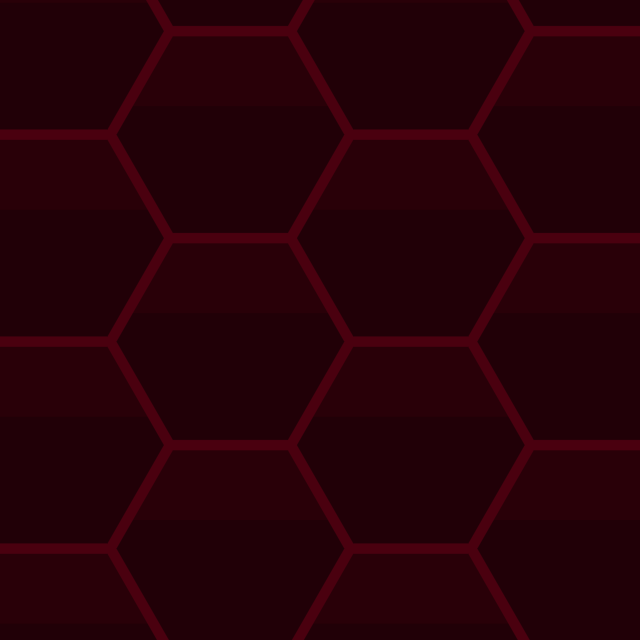
This pattern is drawn by a Shadertoy shader. Its source:

```glsl
const vec2 PITCH = vec2(0.2819, 0.3234);  // column spacing, row spacing

// Offset from the centre of the nearest cell in a staggered hexagonal grid
vec2 hexLocal(vec2 p) {
    vec2 period = vec2(2.0, 1.0) * PITCH;
    vec2 even = mod(p + 0.5 * period, period) - 0.5 * period;
    vec2 odd = mod(p, period) - 0.5 * period;
    return dot(even, even) < dot(odd, odd) ? even : odd;
}

// Distance from a point inside a cell to its nearest side
float sideDistance(vec2 q) {
    q = abs(q);
    vec2 neighbour = PITCH * vec2(1.0, 0.5);
    float slanted = 0.5 * length(neighbour) - dot(q, normalize(neighbour));
    return min(slanted, 0.5 * PITCH.y - q.y);
}

void mainImage(out vec4 fragColor, in vec2 fragCoord) {
    vec2 uv = fragCoord / iResolution.y;
    float pixel = 1.0 / iResolution.y;
    vec2 q = hexLocal(uv - vec2(0.360, 0.4662));

    // Dark cell with a slightly lighter upper band
    float band = smoothstep(-0.5 * pixel, 0.5 * pixel, q.y - 0.0445);
    vec3 color = mix(vec3(0.13, 0.0, 0.027), vec3(0.16, 0.0, 0.03), band);

    // Outline shared by neighbouring cells
    float outline = 1.0 - smoothstep(-0.75 * pixel, 0.75 * pixel, sideDistance(q) - 0.0081);
    color = mix(color, vec3(0.29, 0.0, 0.06), outline);

    fragColor = vec4(color, 1.0);
}
```
